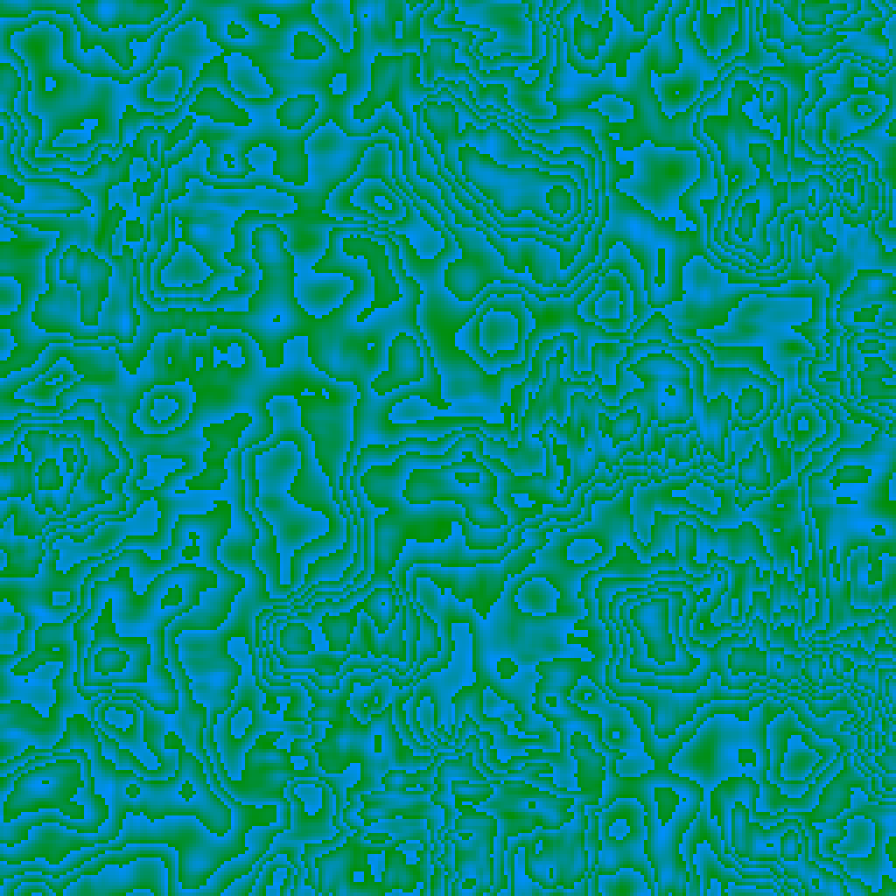
This texture is drawn by a Shadertoy shader. Its source:

```glsl
// Wrapped relief: a rough height field is sampled on a grid of square cells,
// and its fractional part runs from green to blue like tight contour bands.
// Tall and wide gradient noise gives the bands their stepped, boxy runs.

vec2 gradientAt(vec2 corner) {
    float angle = 6.2832 * fract(sin(dot(corner, vec2(127.1, 311.7))) * 43758.5);
    return vec2(cos(angle), sin(angle));
}

float gradientNoise(vec2 p) {
    vec2 i = floor(p), f = p - i;
    vec2 u = f * f * f * (f * (f * 6.0 - 15.0) + 10.0);
    vec2 e = vec2(0.0, 1.0);
    float low = mix(dot(gradientAt(i), f),
                    dot(gradientAt(i + e.yx), f - e.yx), u.x);
    float high = mix(dot(gradientAt(i + e), f - e),
                     dot(gradientAt(i + e.yy), f - e.yy), u.x);
    return mix(low, high, u.y);
}

// Fine grain, drawn out along y or x
float tallGrain(vec2 p) {
    return 0.8 * gradientNoise(p * vec2(46.0, 17.0) + 3.7)
         + 0.38 * gradientNoise(p * vec2(88.0, 37.0) + 41.3);
}

float wideGrain(vec2 p) {
    return 0.8 * gradientNoise(p * vec2(17.0, 46.0) + 67.1)
         + 0.38 * gradientNoise(p * vec2(37.0, 88.0) + 23.9);
}

float relief(vec2 p) {
    // Broad slopes that meet in rounded, calm creases
    vec2 warped = p + 0.04 * vec2(gradientNoise(p * 7.0 + 11.2),
                                  gradientNoise(p * 7.0 + 53.8));
    float fold = gradientNoise(warped * 4.0 + 8.4);
    float broad = 8.0 * sqrt(fold * fold + 0.002)
                + 4.0 * gradientNoise(warped * 9.0 + 31.6)
                + 1.9 * gradientNoise(p * 19.0 + 77.5);

    // Grain is rougher to the right and fades along the creases
    float rough = mix(0.6, 1.9, smoothstep(-0.35, 0.35,
        gradientNoise(p * 3.0 + 19.3) + 0.5 * (p.x - 0.5)));
    rough *= mix(0.25, 1.0, smoothstep(0.0, 0.13, abs(fold)));
    float lean = smoothstep(-0.2, 0.2,
        gradientNoise(p * 6.0 + 91.7) + 0.25 * (0.4 - p.x));
    return broad + rough * mix(tallGrain(p), wideGrain(p), lean);
}

void mainImage(out vec4 fragColor, in vec2 fragCoord) {
    const float cells = 256.0;
    float blue = 0.0;

    // Four samples per pixel smooth the cell edges
    for (int s = 0; s < 4; s++) {
        vec2 offset = vec2(s & 1, s >> 1) * 0.5 - 0.25;
        vec2 uv = (fragCoord + offset) / iResolution.y;
        vec2 cellCentre = (floor(uv * cells) + 0.5) / cells;
        blue += 0.25 * fract(relief(cellCentre));
    }
    fragColor = vec4(0.0, 0.56, blue, 1.0);
}
```
